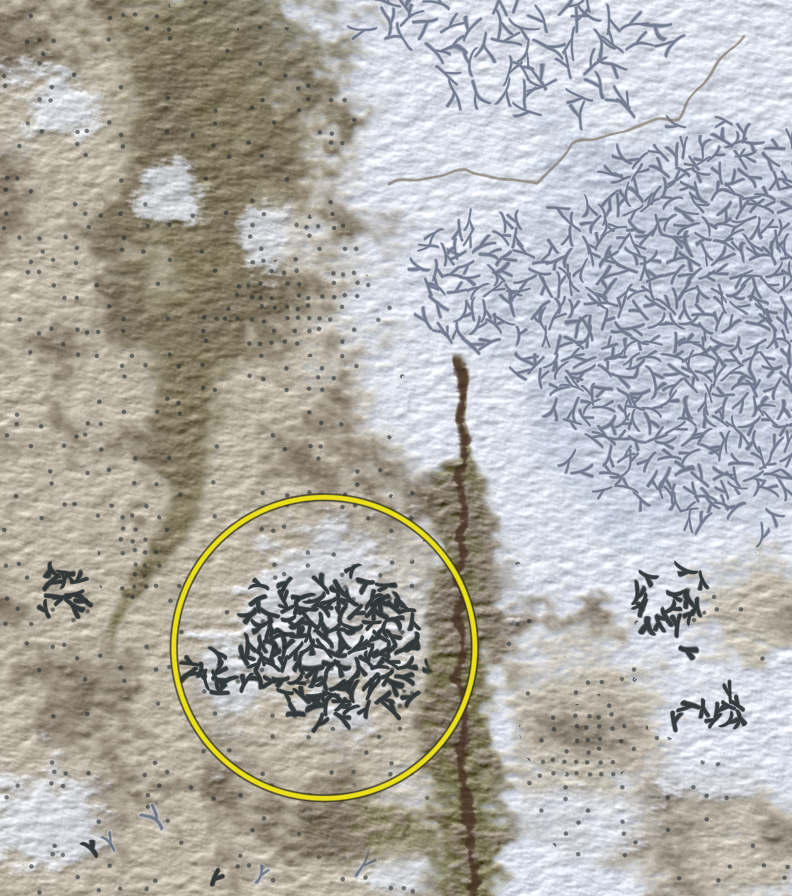
Give the GLSL for this texture, as a Shadertoy shader.

```glsl
const vec3 PALE = vec3(.86, .88, .92);
const vec3 BLUE_GREY = vec3(.69, .73, .81);
const vec3 TAN = vec3(.74, .71, .65);
const vec3 BROWN = vec3(.49, .45, .39);
const vec3 OLIVE = vec3(.42, .40, .25);
const vec3 INK = vec3(.14, .17, .18);
const vec3 SCRIPT_INK = vec3(.35, .39, .48);
const vec3 YELLOW = vec3(.92, .88, .10);
const vec2 RING_CENTER = vec2(.362, .277);
const float RING_RADIUS = .168;
const float RING_WIDTH = .0027;
const float SPECK_CELL = .013;
const int SCRIPT = 0, TOP = 1, CLUSTER = 2;

float hash(vec2 p) { return fract(sin(dot(p, vec2(127.1, 311.7))) * 43758.5); }

float noise(vec2 p) {
    vec2 i = floor(p), f = fract(p);
    f = f * f * (3. - 2. * f);
    return mix(mix(hash(i), hash(i + vec2(1, 0)), f.x),
        mix(hash(i + vec2(0, 1)), hash(i + 1.), f.x), f.y);
}

float fbm(vec2 p) {
    float sum = 0., amp = .5;
    for (int i = 0; i < 5; i++) {
        sum += amp * noise(p);
        p = mat2(1.6, 1.2, -1.2, 1.6) * p + 7.3;
        amp *= .5;
    }
    return sum;
}

// Ellipse: one at the centre, zero on the rim
float blob(vec2 p, float x, float y, float rx, float ry) {
    return 1. - length((p - vec2(x, y)) / vec2(rx, ry));
}
float ragged(float b) { return smoothstep(-.2, .35, b); }
float below(float d, float a, float b) { return 1. - smoothstep(a, b, d); }

float segment(vec2 p, vec2 a, vec2 b) {
    vec2 v = b - a;
    return length(p - a - v * clamp(dot(p - a, v) / dot(v, v), 0., 1.));
}

// Chance that a cell carries a stroke
float coverage(vec2 p, int kind) {
    float b;
    if (kind == SCRIPT) b = max(blob(p, .8, .64, .25, .25), .6 * blob(p, .53, .69, .09, .1));
    else if (kind == TOP) b = max(blob(p, .61, .94, .15, .09), blob(p, .45, .98, .07, .04));
    else {
        b = max(blob(p, .375, .28, .118, .095), blob(p, .235, .25, .035, .025));
        b = max(b, blob(p, .07, .343, .04, .035));
        b = max(b, .25 * max(blob(p, .75, .33, .05, .07), blob(p, .81, .21, .07, .04)));
    }
    return smoothstep(-.02, .3, b);
}

// Distance to scattered, bent and forked strokes
float strokes(vec2 p, float cell, int kind) {
    float d = 1.;
    for (int k = 0; k < 9; k++) {
        vec2 id = floor(p / cell) + vec2(k % 3 - 1, k / 3 - 1);
        vec2 c = id + .15 + .7 * vec2(hash(id), hash(id + 31.7));
        if (hash(id + 5.3) > coverage(c * cell, kind)) continue;
        float a = 6.283 * hash(id + 17.9), bend = hash(id + 8.1) - .5;
        vec2 q = mat2(cos(a), sin(a), -sin(a), cos(a)) * (p / cell - c);
        q.y += bend * q.x * q.x;
        d = min(d, cell * min(segment(q, vec2(-.6, 0), vec2(.6, 0)),
            segment(q, vec2(-.1, 0), vec2(.4, sign(bend) * .5))));
    }
    return d;
}

void mainImage(out vec4 fragColor, in vec2 fragCoord) {
    vec2 p = fragCoord / iResolution.y, grain = vec2(65, 120);
    float px = 1. / iResolution.y;
    float rough = fbm(p * 16.) - .5, fine = fbm(p * grain) - .5;
    float relief = fine + .5 - fbm((p + vec2(-.002, .003)) * grain);
    float n = 1.6 * rough + .9 * fine;
    vec2 w = p + .009 * (vec2(noise(p * 45.), noise(p * 45. + 9.)) - .5);

    // Pale crust and tan bark
    vec3 col = mix(PALE, BLUE_GREY, .55 * ragged(blob(p, .8, .64, .25, .25) + .5 * n));
    float edge = .56 - .16 * smoothstep(.15, .75, p.y) - .12 * smoothstep(.85, 1., p.y);
    float lower = max(blob(p, .84, .32, .09, .08), blob(p, .65, .19, .12, .12));
    lower = max(lower, blob(p, .81, .06, .13, .08));
    float bark = max(smoothstep(-.04, .09, edge - p.x + .14 * n), .9 * ragged(lower + n));
    col = mix(col, mix(TAN, BROWN, smoothstep(-.08, .47, n)), bark);

    // Olive band, tapering downward
    float bandX = .185 + .05 * p.y - .08 * below(p.y, .27, .45);
    float bandW = mix(.01, .13, smoothstep(.25, 1., p.y));
    float band = smoothstep(-.25, .5, 1. - abs(p.x - bandX) / bandW + 1.3 * n);
    col = mix(col, mix(OLIVE, BROWN, .5 + rough), .78 * band * smoothstep(.24, .32, p.y));

    // Bare white patches
    float white = max(blob(p, .06, .875, .075, .045), blob(p, .19, .78, .04, .035));
    white = max(white, max(blob(p, .3, .74, .035, .04), blob(p, .03, .08, .08, .08)));
    white = max(white, max(blob(p, .35, .29, .145, .12), blob(p, .81, .145, .08, .035)));
    white = max(white, max(blob(p, .64, .085, .08, .045), blob(p, .46, .025, .08, .025)));
    col = mix(col, PALE, .8 * ragged(white + n - .1));
    col += .55 * relief + .12 * fine;

    // Dark specks
    vec2 id = floor(p / SPECK_CELL);
    vec2 spot = fract(p / SPECK_CELL) - .3 - .4 * vec2(hash(id), hash(id + 3.1));
    float area = max(blob(p, .34, .66, .12, .12), blob(p, .65, .17, .09, .09));
    area = max(area, blob(p, .15, .38, .045, .07));
    float speck = step(hash(id + 6.6), .15 * bark + .8 * max(area, 0.));
    col = mix(col, INK, .6 * speck * below(length(spot), .12, .26));

    // Script strokes with a light rim, then the dark cluster
    float marks = min(strokes(w, .0185, SCRIPT), strokes(w, .026, TOP));
    col = mix(col, PALE, .45 * below(marks, .002, .005));
    col = mix(col, SCRIPT_INK, .8 * below(marks, .0005, .0017 + px));
    col = mix(col, INK, .9 * below(strokes(w, .0155, CLUSTER), .0014, .0026 + px));

    // Thin border line across the crust
    float border = min(segment(w, vec2(.435, .795), vec2(.52, .81)), segment(w, vec2(.52, .81), vec2(.6, .795)));
    border = min(border, segment(w, vec2(.6, .795), vec2(.64, .837)));
    border = min(border, segment(w, vec2(.64, .837), vec2(.755, .87)));
    border = min(border, segment(w, vec2(.755, .87), vec2(.83, .96)));
    col = mix(col, BROWN, .7 * below(border, .0005, .0025));

    // Crack with mossy flanks and a dark core
    float off = abs(1.5 * w.x - .5 * p.x - .514 - .012 * below(p.y, 0., .2));
    float crackW = .007 + .024 * below(p.y, .45, .52) + .022 * below(p.y, .12, .35);
    float crack = below(p.y, .595, .608);
    vec3 moss = mix(OLIVE, BROWN, smoothstep(-.15, .2, rough + fine)) + .8 * relief;
    col = mix(col, moss, .88 * crack * smoothstep(-.2, .4, 1. - off / crackW + n));
    col = mix(col, INK + vec3(.12, 0, -.05), .75 * crack * below(off + .012 * fine, .002, .007));
    col = mix(col, moss, .6 * ragged(blob(p, .42, .08, .1, .06) + n - .15));

    // Yellow ring with a dark outline
    float ring = abs(length(p - RING_CENTER) - RING_RADIUS);
    col = mix(col, OLIVE * .5, .85 * below(ring, .0035, .0045 + px));
    col = mix(col, YELLOW, below(ring, RING_WIDTH - px, RING_WIDTH + px));
    fragColor = vec4(clamp(col, 0., 1.), 1.);
}
```
